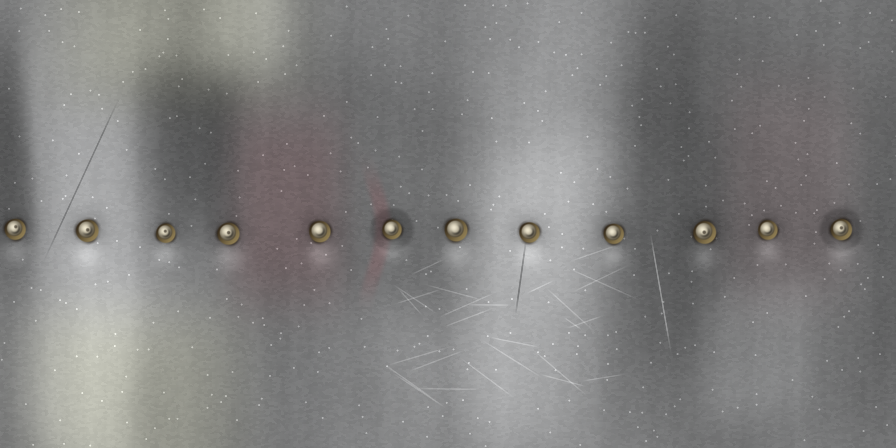
A Shadertoy shader for this texture:

```glsl
const float RIVET_X[12] = float[12](0.034, 0.195, 0.370, 0.510, 0.714, 0.875,
                                    1.018, 1.182, 1.370, 1.573, 1.714, 1.878);

float hash(vec2 p) {
    vec3 q = fract(p.xyx * vec3(0.1031, 0.1030, 0.0973));
    q += dot(q, q.yzx + 33.33);
    return fract((q.x + q.y) * q.z);
}

// Distance to the nearest scattered point, and that cell's random value
vec2 cellular(vec2 p) {
    vec2 cell = floor(p), nearest = vec2(9.0, 0.0);
    for (int y = -1; y <= 1; y++)
    for (int x = -1; x <= 1; x++) {
        vec2 c = cell + vec2(x, y);
        vec2 site = c + vec2(hash(c), hash(c + 71.0));
        float d = length(p - site);
        if (d < nearest.x) nearest = vec2(d, hash(c + 19.0));
    }
    return nearest;
}

// Layered sines, drawn out vertically
float streaks(vec2 p, float freq) {
    float sum = 0.0, amp = 0.5;
    for (int i = 0; i < 5; i++) {
        float sway = 1.2 * sin(p.y * (2.0 + float(i)) + freq);
        sum += amp * sin(p.x * freq + sway + freq * 1.7) * (0.65 + 0.35 * sin(p.y * 5.0 + freq + p.x * 3.0));
        freq *= 1.83;
        amp *= 0.72;
    }
    return sum;
}

// Soft patch with a flat middle
float patchAt(vec2 p, vec2 center, vec2 radius) {
    vec2 q = (p - center) / radius;
    q *= q;
    return exp(-dot(q, q));
}

float scratch(vec2 p, vec2 a, vec2 b, float width, float px) {
    vec2 ab = b - a;
    float t = clamp(dot(p - a, ab) / dot(ab, ab), 0.0, 1.0);
    float d = length(p - a - ab * t);
    return (1.0 - smoothstep(width, width + px, d)) * smoothstep(0.0, 0.25, t) * smoothstep(1.0, 0.7, t);
}

float disc(vec2 d, float r, float px) {
    return 1.0 - smoothstep(r - px, r + px, length(d));
}

// Broad light and dark reflections
float sheetTone(vec2 p) {
    float t = 0.485;
    t += 0.17 * patchAt(p, vec2(0.19, 0.40), vec2(0.13, 0.48));
    t += 0.09 * patchAt(p, vec2(0.31, 0.12), vec2(0.20, 0.28));
    t += 0.08 * patchAt(p, vec2(0.25, 1.00), vec2(0.20, 0.17));
    t += 0.14 * patchAt(p, vec2(0.54, 1.00), vec2(0.10, 0.17));
    t -= 0.14 * patchAt(p, vec2(0.01, 0.66), vec2(0.06, 0.27));
    t -= 0.11 * patchAt(p, vec2(0.44, 0.67), vec2(0.11, 0.19));
    t -= 0.07 * patchAt(p, vec2(0.76, 0.58), vec2(0.29, 0.30));
    t += 0.15 * patchAt(p, vec2(1.19, 0.40), vec2(0.16, 0.43));
    t += 0.07 * patchAt(p, vec2(1.21, 0.50), vec2(0.12, 0.18));
    t += 0.06 * patchAt(p, vec2(1.24, 0.97), vec2(0.20, 0.18));
    t += 0.07 * patchAt(p, vec2(1.03, 0.13), vec2(0.20, 0.18));
    t -= 0.09 * patchAt(p, vec2(1.49, 0.58), vec2(0.11, 0.42));
    t -= 0.07 * patchAt(p, vec2(1.75, 0.60), vec2(0.34, 0.52));
    t += 0.09 * patchAt(p, vec2(1.70, 0.22), vec2(0.14, 0.15));
    t -= 0.05 * patchAt(p, vec2(1.98, 0.42), vec2(0.06, 0.40));
    return t;
}

vec3 rivet(vec3 col, vec2 d, float r, float seed, float px) {
    // Dented sheet, dark seat and glint below
    float reach = length(d) / r;
    col *= 1.0 - 0.22 * exp(-0.35 * reach * reach);
    col += 0.14 * exp(-dot(d + vec2(0.0, 2.0 * r), d + vec2(0.0, 2.0 * r)) / (r * r * 1.5));
    float grime = 0.6 + 0.4 * sin(atan(d.y, d.x) * 3.0 + seed * 6.28);
    col = mix(col, vec3(0.12, 0.09, 0.06), 0.75 * grime * (1.0 - smoothstep(0.9, 1.35, reach)));
    // Brass rim and domed cap
    vec2 n = d / r;
    vec3 rim = mix(vec3(0.17, 0.13, 0.08), vec3(0.58, 0.51, 0.34), smoothstep(-1.0, 0.9, n.x * 0.5 - n.y * 0.4));
    col = mix(col, rim, disc(d, r, px));
    vec2 cap = d - r * vec2(-0.06, 0.10);
    float light = smoothstep(1.0, 0.0, length(n - vec2(-0.18, 0.22)));
    vec3 dome = mix(vec3(0.30, 0.27, 0.21), vec3(0.92, 0.89, 0.80), light);
    col = mix(col, dome, disc(cap, r * 0.73, px));
    float groove = abs(length(cap) - r * 0.42);
    col *= 1.0 - 0.45 * (1.0 - smoothstep(0.0, r * 0.10 + px, groove)) * smoothstep(-0.6, 0.6, n.x - n.y);
    float pit = disc(cap - r * 0.3 * (vec2(seed, hash(vec2(seed, 3.0) * 40.0)) - 0.5), r * 0.15, px);
    return mix(col, vec3(0.2, 0.17, 0.13), pit * 0.7 * step(0.4, seed));
}

void mainImage(out vec4 fragColor, in vec2 fragCoord) {
    float px = 1.0 / iResolution.y;
    vec2 p = fragCoord * px;

    // Brushed sheet
    vec2 warped = p + 0.012 * vec2(sin(p.y * 9.0 + p.x * 4.0), sin(p.x * 13.0));
    float tone = sheetTone(warped) + 0.025 * streaks(p, 11.0) + 0.008 * streaks(p, 83.0);
    tone += 0.035 * (cellular(p * vec2(110.0, 190.0)).y - 0.5);
    tone += 0.012 * sin(p.x * 7.0 + 2.0 * sin(p.y * 8.0)) * sin(p.y * 11.0 + p.x * 5.0);
    vec3 col = tone * vec3(0.995, 1.0, 1.005);

    // Rusty and olive stains
    float rust = patchAt(p, vec2(0.64, 0.54), vec2(0.13, 0.22)) + 0.5 * patchAt(p, vec2(1.76, 0.58), vec2(0.15, 0.25));
    rust += 1.3 * patchAt(p, vec2(0.835 + 0.02 * sin(p.y * 16.0), 0.48), vec2(0.018, 0.13));
    float olive = patchAt(p, vec2(0.40, 0.96), vec2(0.28, 0.20)) + patchAt(p, vec2(0.30, 0.10), vec2(0.25, 0.22));
    col *= mix(vec3(1.0), vec3(1.08, 0.95, 0.96), rust);
    col *= mix(vec3(1.0), vec3(1.02, 1.02, 0.95), olive);

    // Scattered specks and hairlines
    vec2 speck = cellular(p * 28.0);
    col += 0.20 * step(0.72, speck.y) * (1.0 - smoothstep(0.03, 0.03 + 28.0 * px, speck.x));
    for (int i = 0; i < 26; i++) {
        vec2 id = vec2(float(i), 5.0);
        vec2 start = vec2(0.82 + 0.48 * hash(id), 0.12 + 0.32 * hash(id + 40.0));
        float angle = mix(-0.9, 0.5, hash(id + 80.0));
        vec2 end = start + (0.05 + 0.14 * hash(id + 120.0)) * vec2(cos(angle), sin(angle));
        col += 0.09 * scratch(p, start, end, 0.0004, px);
    }
    col -= 0.16 * scratch(p, vec2(0.27, 0.79), vec2(0.09, 0.40), 0.0006, px);
    col -= 0.20 * scratch(p, vec2(1.175, 0.47), vec2(1.15, 0.29), 0.0008, px);
    col += 0.20 * scratch(p, vec2(1.45, 0.49), vec2(1.50, 0.20), 0.0006, px);

    // Row of rivets, two with a worn halo
    for (int i = 0; i < 12; i++) {
        float k = float(i);
        vec2 d = p - vec2(RIVET_X[i], 0.483 + 0.005 * cos(1.18 * k));
        float halo = (i == 5 || i == 11) ? 1.0 : 0.0;
        col *= 1.0 - halo * 0.16 * (1.0 - smoothstep(0.042, 0.054, length(d)));
        if (length(d) < 0.12) col = rivet(col, d, 0.0235 + 0.002 * sin(k * 2.3), hash(vec2(k, 9.0)), px);
    }
    fragColor = vec4(clamp(col, 0.0, 1.0), 1.0);
}
```
